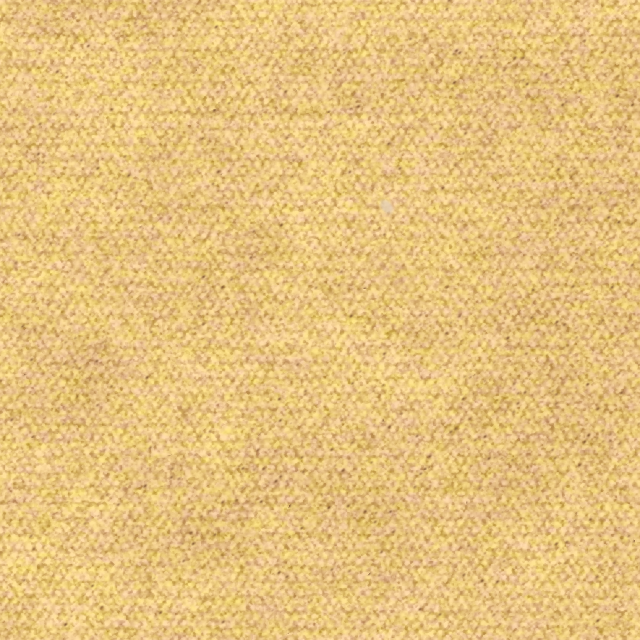
Give the GLSL for this texture, as a Shadertoy shader.

```glsl
// Coarse golden cloth: regular staggered stitches in fine paired rows, broken
// up by cellular grain, with pinkish and yellow dye drift along the rows,
// faint worn patches, small brown specks and a few pale threads.

const float TAU = 6.2831853;

vec2 hash2(vec2 p) {
    vec3 q = fract(p.xyx * vec3(0.1031, 0.1030, 0.0973));
    q += dot(q, q.yzx + 33.33);
    return fract((q.xx + q.yz) * q.zy);
}

// Cellular noise whose cells blend softly into one another, mean 0
float softCells(vec2 p) {
    vec2 cell = floor(p);
    float sum = 0.0, total = 0.0;
    for (int j = -1; j <= 1; j++)
    for (int i = -1; i <= 1; i++) {
        vec2 id = cell + vec2(i, j);
        vec2 d = id + 0.15 + 0.7 * hash2(id) - p;
        float weight = exp(-6.0 * dot(d, d));
        sum += weight * (hash2(id + 71.0).x - 0.5);
        total += weight;
    }
    return sum / total;
}

// Sparse soft specks; density is the chance that a cell holds one
float specks(vec2 p, float density) {
    vec2 cell = floor(p);
    float ink = 0.0;
    for (int j = -1; j <= 1; j++)
    for (int i = -1; i <= 1; i++) {
        vec2 id = cell + vec2(i, j);
        vec2 r = hash2(id + 19.0);
        vec2 d = id + hash2(id + 43.0) - p;
        d.x -= 0.4 * d.y;
        float spot = exp(-dot(d, d) / mix(0.02, 0.05, r.y));
        ink = max(ink, spot * step(r.x, density) * mix(0.25, 0.85, pow(r.y, 3.0)));
    }
    return ink;
}

// Staggered stitches, grooves between rows, and a slower beat of paired rows
float weave(vec2 uv) {
    float stitch = cos(TAU * 66.0 * uv.x) * cos(TAU * 41.0 * uv.y);
    float row = cos(TAU * 82.0 * uv.y + 0.5 * sin(TAU * 33.0 * uv.x));
    float pair = sin(TAU * 41.0 * uv.y);
    return 0.34 * stitch + 0.09 * row + 0.08 * pair;
}

void mainImage(out vec4 fragColor, in vec2 fragCoord) {
    vec2 uv = fragCoord / iResolution.y;

    // Broad wear, stretched along the rows
    float wear = softCells(uv * vec2(5.0, 6.5) + 3.0)
               + 0.7 * softCells(uv * vec2(11.0, 17.0) + 8.0)
               + 0.6 * softCells(uv * vec2(22.0, 42.0));

    // Threads wander slightly, so the rows are never quite straight
    vec2 cloth = uv + 0.0008 * sin(uv.yx * vec2(47.0, 39.0) + 2.0 * sin(uv * 21.0));

    // Grain: short dashes that rise to the right, and finer fibre ends
    vec2 slant = vec2(0.85 * uv.x + 0.5 * uv.y, 0.85 * uv.y - 0.5 * uv.x);
    float grain = 0.55 * softCells(slant * vec2(120.0, 190.0))
                + 0.95 * softCells(uv * vec2(245.0, 260.0) + 11.0);
    float relief = weave(cloth) + grain;

    // Gaps between threads fall off darker than the tops rise
    float tone = 0.66 + 0.95 * relief - 0.4 * relief * relief + 0.23 * wear;

    // Pale threads running across and down
    float across = exp(-pow((uv.y - 0.812 - 0.004 * sin(uv.x * 9.0)) / 0.006, 2.0));
    float down = exp(-pow((uv.x - 0.51) / 0.012, 2.0)) * smoothstep(0.7, 1.0, uv.y);
    tone += 0.16 * across * (1.0 - smoothstep(0.6, 0.9, uv.x)) + 0.08 * down;

    vec3 color = mix(vec3(0.81, 0.652, 0.377), vec3(0.972, 0.842, 0.57),
                     clamp(tone, -0.5, 1.2));

    // Dye drift from yellow to pinkish tan, partly alternating by row
    float pink = 0.7 * softCells(uv * vec2(52.0, 88.0) + 5.0)
               + 0.7 * softCells(uv * vec2(105.0, 130.0) + 29.0)
               + 0.13 * sin(TAU * 41.0 * cloth.y + 1.5) - 0.12 * wear;
    color += pink * vec3(0.004, -0.03, 0.115);

    // Brown specks, thicker where the cloth is worn dark
    float density = 0.05 + 0.12 * smoothstep(0.0, -0.45, wear);
    color = mix(color, vec3(0.50, 0.33, 0.18), specks(uv * 85.0, density));

    // One pale fleck of lint
    vec2 lint = mat2(0.8, -0.6, 0.6, 0.8) * (uv - vec2(0.604, 0.677));
    float fleck = 1.0 - smoothstep(0.4, 1.0, length(lint / vec2(0.011, 0.017)));
    color = mix(color, vec3(0.90, 0.82, 0.72), 0.75 * fleck);

    fragColor = vec4(clamp(color, 0.0, 1.0), 1.0);
}
```
